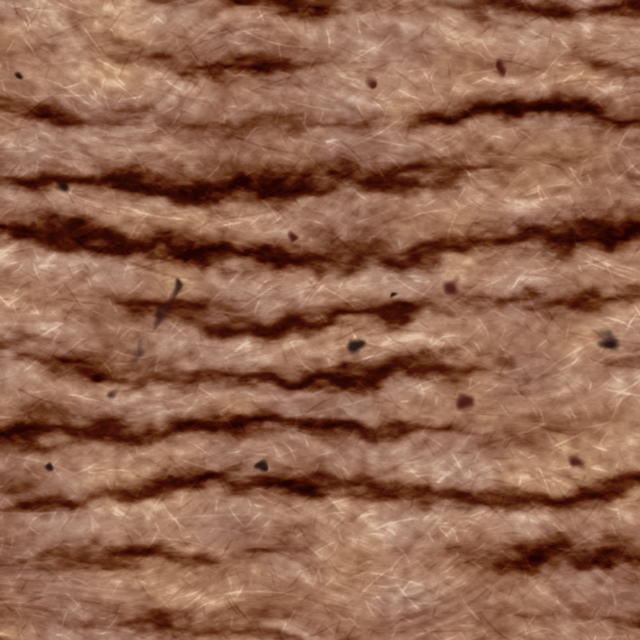
Reproduce this texture procedurally as a Shadertoy shader.

```glsl
// Fuzzy brown wool yarn: ten wavy horizontal strands with dark gaps, stray hairs and specks.
#define ROWS 10.0         // strands up the canvas
#define ROW_SHIFT 0.17    // height of the lowest gap, in strands
#define WAVE 0.8          // wander of the gaps, in strands
#define GAP_WIDTH 0.15    // half width of the dark core, in strands
#define SHADE_WIDTH 0.36  // half width of the soft shade, in strands
#define BASE_TONE 4.75    // tone of lit wool on the 0..6 ramp
#define FUZZ 3.1          // contrast of the fibre texture
#define HAIR_WIDTH 0.0034
#define HAIR_LAYERS 6
#define SPECK_CELLS 6.0

float hash(vec2 p) {
    vec3 q = fract(p.xyx * vec3(0.1031, 0.1030, 0.0973));
    q += dot(q, q.yzx + 33.33);
    return fract((q.x + q.y) * q.z);
}

vec2 hash2(vec2 p) { return vec2(hash(p + 17.3), hash(p + 71.9)); }

float noise(vec2 p) {
    vec2 i = floor(p), f = fract(p);
    f = f * f * (3.0 - 2.0 * f);
    return mix(mix(hash(i), hash(i + vec2(1, 0)), f.x),
               mix(hash(i + vec2(0, 1)), hash(i + vec2(1, 1)), f.x), f.y);
}

float fbm(vec2 p) {
    float sum = 0.0, amp = 0.5;
    for (int i = 0; i < 4; i++) {
        sum += amp * noise(p);
        p = p * 2.03 + 19.7;
        amp *= 0.5;
    }
    return sum / 0.9375;
}

// Colour ramp from deep gap to bright hair
vec3 woolColor(float tone) {
    vec3 ramp[7] = vec3[7](vec3(0.13, 0.01, 0.005), vec3(0.28, 0.075, 0.025),
        vec3(0.39, 0.20, 0.09), vec3(0.49, 0.31, 0.22), vec3(0.60, 0.43, 0.34),
        vec3(0.71, 0.55, 0.45), vec3(0.87, 0.74, 0.64));
    tone = clamp(tone, 0.0, 5.999);
    int i = int(tone);
    return mix(ramp[i], ramp[i + 1], fract(tone));
}

// One curved hair per cell; the sign tells light hairs from dark ones
float hairs(vec2 uv, float cells, float tilt, float seed) {
    vec2 p = uv * cells, cell = floor(p);
    float sum = 0.0, width = HAIR_WIDTH * cells;
    for (int j = -1; j <= 1; j++)
    for (int i = -1; i <= 1; i++) {
        vec2 id = cell + vec2(i, j), key = id + seed * 37.0;
        vec2 r = p - id - hash2(key);
        float angle = (hash(key + 5.1) - 0.5) * tilt;
        r = mat2(cos(angle), -sin(angle), sin(angle), cos(angle)) * r;
        r.y += (hash(key + 9.4) - 0.5) * 0.6 * r.x * r.x;
        float halfLength = mix(0.3, 0.85, hash(key + 3.7));
        float mask = (1.0 - smoothstep(0.0, width, abs(r.y)))
                   * (1.0 - smoothstep(0.3 * halfLength, halfLength, abs(r.x)));
        sum += mask * (hash(key + 8.2) * 1.8 - 0.8);
    }
    return sum;
}

float segment(vec2 p, vec2 a, vec2 b) {
    vec2 d = b - a;
    return length(p - a - d * clamp(dot(p - a, d) / dot(d, d), 0.0, 1.0));
}

void mainImage(out vec4 fragColor, in vec2 fragCoord) {
    vec2 uv = fragCoord / iResolution.xy;

    // Strand coordinate: whole numbers lie on the gaps
    float wander = noise(uv * vec2(2.6, 4.0) + 3.0) - 0.5 + 0.4 * (noise(uv * vec2(9.0, 12.0)) - 0.5);
    float v = uv.y * ROWS - ROW_SHIFT + WAVE * wander + 0.5 * (fbm(uv * vec2(24.0, 44.0)) - 0.5);
    float row = floor(v + 0.5), d = v - row;

    // Gaps open and close along each strand, broken by wisps, with a softer shade above
    float opening = noise(vec2(uv.x * 3.2 + row * 7.3, row * 5.7));
    float wisps = fbm(uv * vec2(13.0, 42.0) + 11.0);
    float depth = smoothstep(0.15, 0.85, opening + 0.9 * (wisps - 0.5));
    float core = depth * exp(-pow(d / (GAP_WIDTH * (0.6 + 0.6 * depth)), 2.0));
    float shadeWidth = SHADE_WIDTH * (d > 0.0 ? 1.0 : 0.65);
    float shade = (0.35 + 0.65 * depth) * exp(-pow(d / shadeWidth, 2.0));
    float tone = BASE_TONE - 2.6 * core - 1.9 * shade;

    // Combed fibres, coarse and fine fuzz, uneven patches
    float comb = uv.y * 70.0 + 14.0 * noise(uv * vec2(5.0, 7.0));
    float fuzz = 0.55 * fbm(vec2(uv.x * 17.0, comb)) + 0.65 * fbm(uv * vec2(60.0, 78.0)) - 0.6;
    tone += FUZZ * fuzz * (1.0 - 0.5 * core) + 2.2 * (fbm(uv * vec2(5.0, 9.0) + 8.0) - 0.5);

    // Long flat hairs first, then shorter ones at every angle
    float cells = 7.0;
    for (int i = 0; i < HAIR_LAYERS; i++) {
        float tilt = mix(0.9, 2.9, float(i) / float(HAIR_LAYERS - 1));
        tone += 0.75 * hairs(uv, cells, tilt, float(i) + 1.0) * (1.0 - 0.5 * core);
        cells *= 1.42;
    }
    vec3 color = woolColor(tone);
    color *= 1.0 + (noise(uv * vec2(11.0, 17.0) + 40.0) - 0.5) * vec3(0.03, 0.0, -0.14);

    // Scattered specks: small black dots and larger red-brown smudges
    vec2 p = uv * SPECK_CELLS, cell = floor(p);
    vec2 ragged = 0.09 * (vec2(noise(uv * 60.0), noise(uv * 60.0 + 31.0)) - 0.5);
    float kind = hash(cell + 60.0);
    float radius = mix(0.03, 0.09, hash(cell + 44.0));
    float dist = length(p - cell - 0.2 - 0.6 * hash2(cell + 23.0) + ragged);
    float speck = (1.0 - smoothstep(0.3 * radius, 1.4 * radius, dist)) * step(kind, 0.45);
    color = mix(color, kind < 0.25 ? vec3(0.09, 0.03, 0.025) : vec3(0.25, 0.06, 0.04), 0.85 * speck);

    // A thin dark splinter lying across the strands
    float splinter = segment(uv + 0.12 * ragged, vec2(0.175, 0.38), vec2(0.28, 0.555));
    float worn = smoothstep(0.15, 0.75, noise(uv * 30.0));
    color = mix(color, vec3(0.16, 0.06, 0.045), 0.85 * worn * (1.0 - smoothstep(0.001, 0.009, splinter)));

    fragColor = vec4(color, 1.0);
}
```
